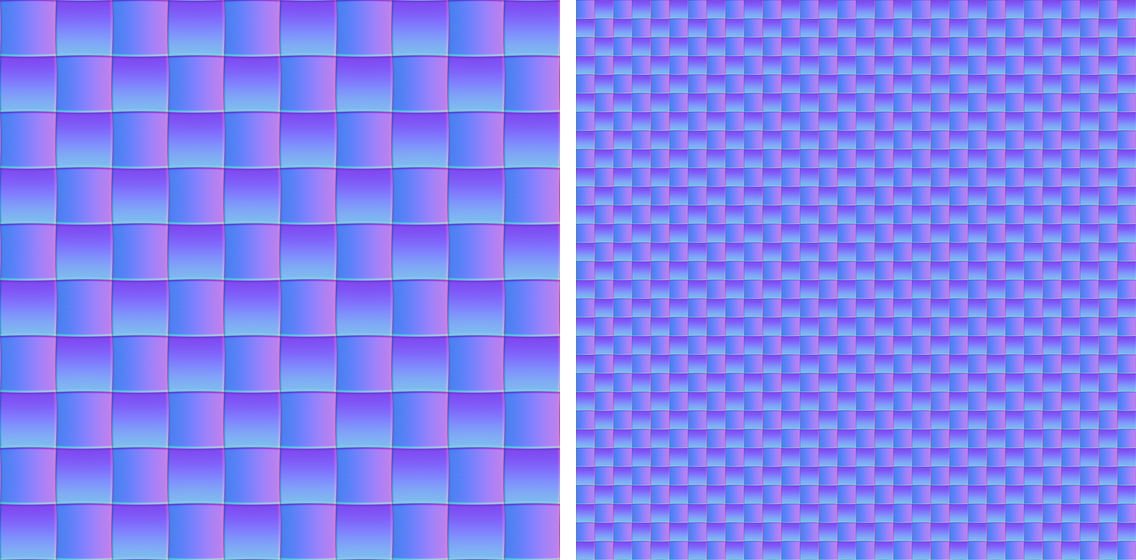
Left: one tile. Right: repeated 3 by 3.
Reproduce this texture map procedurally as a Shadertoy shader.

```glsl
// Tangent-space normal map of a basket weave: a 10 by 10 checker of curved
// strips, alternately bending across and up, with bevelled seams between them.
// Slopes are built per cell, bent at the seams, then encoded as a colour.

const float PI = 3.14159265;
const float CELLS = 10.0;

float hash(vec2 cell) {
    vec3 p = fract(vec3(cell.xyx) * 0.1031);
    p += dot(p, p.yzx + 33.33);
    return fract((p.x + p.y) * p.z);
}

// Soft line of the given half width, centred on zero
float softLine(float d, float width) {
    return exp(-d * d / (width * width));
}

// Bows the strip edges inwards; its period is two cells, so it tiles
vec2 bowEdges(vec2 p) {
    return p + 0.012 * vec2(sin(PI * p.y) * cos(PI * p.x),
                           -sin(PI * p.x) * cos(PI * p.y));
}

// Slope along a strip, from -0.43 to 0.46, steepest change in the middle
float stripSlope(float t) {
    return mix(-0.43, 0.46, mix(t, smoothstep(0.0, 1.0, t), 0.65));
}

void mainImage(out vec4 fragColor, in vec2 fragCoord) {
    vec2 p = bowEdges(fragCoord / iResolution.xy * CELLS);
    vec2 cell = mod(floor(p), CELLS);
    vec2 f = fract(p);
    vec2 seam = p - floor(p + 0.5);    // signed distance to the nearest seams

    // Curved strips, with slight variation and faint fibres
    float vary = 0.03 * (hash(cell) - 0.5);
    bool across = mod(cell.x + cell.y, 2.0) > 0.5;
    float fibre = 0.012 * sin(2.0 * PI * 14.0 * (across ? f.y : f.x));
    vec2 slope = across ? vec2(stripSlope(f.x) + vary + fibre, 0.01)
                        : vec2(fibre * 0.4, stripSlope(1.0 - f.y) + vary);

    // Flatten towards the seams so that neighbouring strips join smoothly
    vec2 edge = smoothstep(0.0, 0.018, abs(seam));
    slope *= edge.x * edge.y;

    // Bevels: lit right and lower rims, shaded left and upper rims
    slope.x = mix(slope.x, -0.55, 0.75 * softLine(seam.x - 0.016, 0.016));
    slope.y = mix(slope.y, -0.62, 0.75 * softLine(seam.y + 0.016, 0.016));
    slope.x = mix(slope.x, 0.68, 0.9 * softLine(seam.x + 0.019, 0.018));
    slope.y = mix(slope.y, 0.68, 0.9 * softLine(seam.y - 0.019, 0.018));

    // Encode the normal, with a little dirt in the creases
    float z = sqrt(max(1.0 - dot(slope, slope), 0.25));
    vec3 color = vec3(slope, z) * 0.5 + 0.5;
    float crease = max(softLine(seam.x - 0.008, 0.015),
                       softLine(seam.y + 0.008, 0.015));
    color *= 1.0 - 0.13 * crease;
    color.b -= 0.01;

    fragColor = vec4(color, 1.0);
}
```
